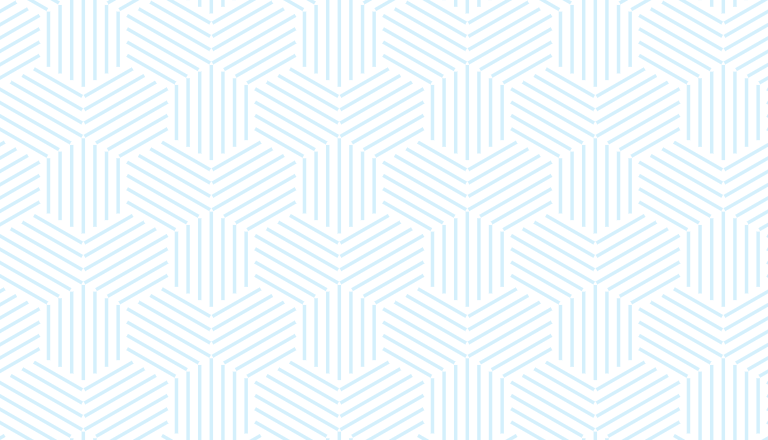
Reproduce this pattern procedurally as a WebGL 2 fragment shader.

```glsl
#version 300 es
precision highp float;

uniform vec2 u_resolution;
out vec4 fragColor;

const float SQRT3 = 1.7320508;
const float THIRD_TURN_HALF = 1.0471976;       // 60 degrees

const vec2 REPEATS = vec2(3.0, 3.0);           // repeats across and down
const vec2 PERIOD = vec2(3.0 * SQRT3, 3.0);    // one repeat, in hexagon radii
const vec2 ORIGIN = vec2(1.691, 2.198);        // centre of an upright hexagon

const vec3 PAPER = vec3(1.0);
const vec3 PALE_BLUE = vec3(0.83, 0.94, 0.99);

// Centre of the pointy-topped unit hexagon that contains p
vec2 hexCentre(vec2 p) {
    vec2 pitch = vec2(SQRT3, 3.0);
    vec2 even = floor(p / pitch + 0.5) * pitch;
    vec2 odd = (floor(p / pitch) + 0.5) * pitch;
    return distance(p, even) < distance(p, odd) ? even : odd;
}

// Three-colouring of the hexagons: neighbours never share a value
float hexKind(vec2 centre) {
    float row = centre.y / 1.5;
    float column = centre.x / SQRT3 - 0.5 * row;
    return mod(floor(column - row + 0.5), 3.0);
}

vec2 rotateBack(vec2 p, float angle) {
    float c = cos(angle), s = sin(angle);
    return vec2(c * p.x + s * p.y, c * p.y - s * p.x);
}

// Signed distance to the nearest of seven square-ended bars,
// each shortened to follow the slanted ends of the hexagon
float barDistance(vec2 p, float spacing, float width, float reach) {
    float index = clamp(floor(p.x / spacing + 0.5), -3.0, 3.0);
    float offset = index * spacing;
    float halfLength = reach - abs(offset) / SQRT3;
    vec2 d = abs(vec2(p.x - offset, p.y)) - vec2(0.5 * width, halfLength);
    return max(d.x, d.y);
}

float coverage(float dist, float pixel) {
    return clamp(0.5 - dist / pixel, 0.0, 1.0);
}

void main() {
    vec2 uv = gl_FragCoord.xy / u_resolution;
    vec2 p = uv * REPEATS * PERIOD - ORIGIN;
    float pixel = REPEATS.y * PERIOD.y / u_resolution.y;

    // Stripes turn by 60 degrees from one kind of hexagon to the next
    vec2 centre = hexCentre(p);
    vec2 local = rotateBack(p - centre, hexKind(centre) * THIRD_TURN_HALF);

    float bars = barDistance(local, 0.2357, 0.07, 0.973);
    fragColor = vec4(mix(PAPER, PALE_BLUE, coverage(bars, pixel)), 1.0);
}
```
